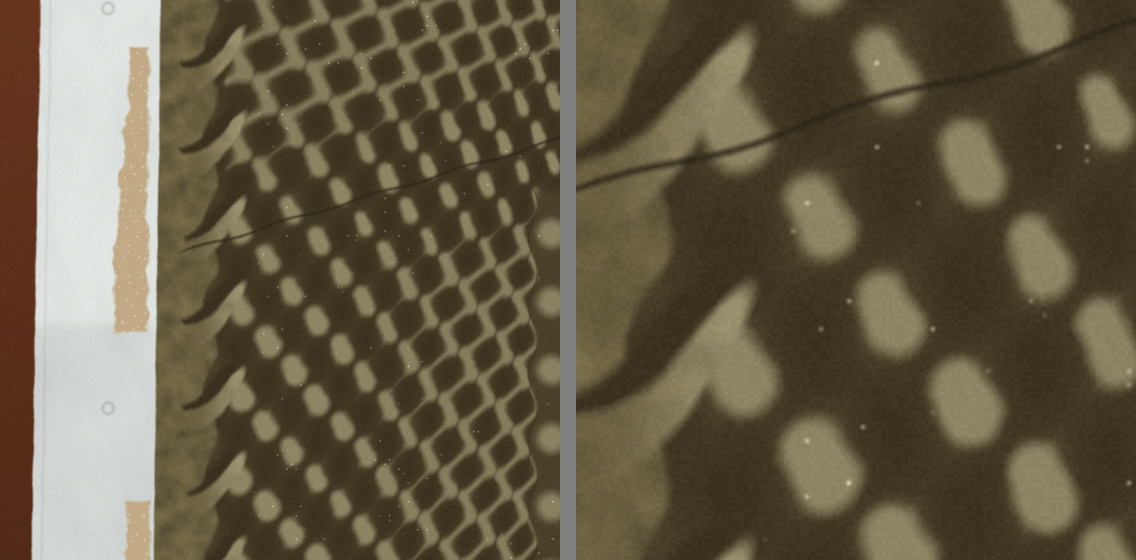
Left: the whole. Right: its middle third, enlarged.
Give the GLSL for this texture, as a WebGL 2 fragment shader.

```glsl
#version 300 es
precision highp float;
// Egg-crate acoustic foam in perspective beside a worn white board on a brown wall.
uniform vec2 u_resolution;
out vec4 fragColor;

const vec3 WELL = vec3(0.225, 0.193, 0.12);
const vec3 SLOPE = vec3(0.36, 0.315, 0.21);
const vec3 PEAK = vec3(0.585, 0.55, 0.42);
const vec3 SIDE = vec3(0.43, 0.39, 0.262);
const vec3 PAINT = vec3(0.88, 0.9, 0.89);
const vec3 BARE = vec3(0.755, 0.665, 0.52);
const vec3 WALL = vec3(0.42, 0.215, 0.12);

float hash(vec2 p) {
  vec3 q = fract(p.xyx * 0.1031);
  q += dot(q, q.yzx + 33.33);
  return fract((q.x + q.y) * q.z);
}

// Cellular noise: distance to the nearest scattered point
float cells(vec2 p) {
  float nearest = 1.5;
  for (int k = 0; k < 9; k++) {
    vec2 c = floor(p) + vec2(k % 3 - 1, k / 3 - 1);
    nearest = min(nearest, distance(p, c + vec2(hash(c), hash(c + 57.0))));
  }
  return nearest;
}

// Layered sines, roughly -1 to 1
float waves(vec2 p) {
  float sum = 0.0, gain = 0.5;
  for (int k = 0; k < 4; k++) {
    sum += gain * sin(p.x + 1.7 * sin(p.y)) * cos(p.y + 1.3 * sin(p.x * 0.7));
    p = mat2(1.6, 1.2, -1.2, 1.6) * p + 2.3;
    gain *= 0.55;
  }
  return sum;
}

// Distance to a segment, and position along it
vec2 segment(vec2 p, vec2 a, vec2 b) {
  vec2 ab = b - a;
  float t = clamp(dot(p - a, ab) / dot(ab, ab), 0.0, 1.0);
  return vec2(length(p - a - ab * t), t);
}

float box(vec2 p, vec2 halfSize) {
  vec2 d = abs(p) - halfSize;
  return length(max(d, 0.0)) + min(max(d.x, d.y), 0.0);
}

float cover(float d, float soft) { return 1.0 - smoothstep(-soft, soft, d); }

float blend(float a, float b, float k) {
  float h = max(k - abs(a - b), 0.0) / k;
  return min(a, b) - 0.25 * h * h * k;
}

// Skewed lattice coordinates, peaks at whole numbers
vec2 lattice(vec2 uv) {
  float x = uv.x - 0.475;
  float column = -log(1.0 - 0.82 * x) / 0.078;
  float row = (uv.y - 0.538 - 0.36 * x + 0.046 * x * x) / (0.147 - 0.06 * x);
  return vec2(column - row, column + row);
}

// Signed distance to the peaks and the S-shaped ridges that chain them
float ridges(vec2 grid, float link, float size) {
  vec2 lean = vec2(0.011, -0.022) * mix(0.42, 1.0, link);
  vec2 next = vec2(0.0475, 0.0906);
  float peaks = 1.0, chains = 1.0;
  for (int k = 0; k < 9; k++) {
    vec2 id = floor(grid + 0.5) + vec2(k % 3 - 1, k / 3 - 1);
    vec2 o = grid - id;
    vec2 p = vec2(o.x + o.y, o.y - o.x) * vec2(0.0475, 0.0735);
    p.y += 0.36 * p.x;
    p += 0.007 * (vec2(hash(id), hash(id + 19.0)) - 0.5);
    vec2 peak = segment(p, -lean, lean);
    peaks = min(peaks, peak.x - size * (0.8 + 0.25 * hash(id + 7.0) + 0.15 * peak.y));
    chains = min(chains, segment(p, -lean, next + lean).x - mix(-0.014, 0.006, link));
  }
  return blend(peaks, chains, 0.018);
}

vec3 foam(vec2 uv, float px) {
  float seam = uv.y - 0.577 - 0.3 * (uv.x - 0.417) - 0.003 * sin(uv.x * 40.0);
  float right = smoothstep(0.55, 0.85, uv.x);
  float link = max(smoothstep(0.02, 0.2, seam), right * smoothstep(0.04, 0.2, -seam));
  float size = mix(0.0175, 0.0115, link) - 0.003 * exp(-pow(seam / 0.06 + 1.3, 2.0));
  vec2 grid = lattice(uv + 0.002 * waves(uv * 60.0));
  float d = ridges(grid, link, size) + 0.03 * cover(uv.x - 0.395, 0.012);
  float swell = 0.5 + 0.25 * (cos(6.283 * grid.x) + cos(6.283 * grid.y));
  vec3 col = mix(WELL, SLOPE, 0.45 * swell * swell + 0.3 * exp(-max(d, 0.0) * 90.0));
  col = mix(col, PEAK, (0.9 - 0.12 * link) * cover(d, 0.006 + px));

  // Second sheet past a crinkled upright joint
  float joint = uv.x - 0.952 - 0.008 * sin(uv.y * 52.0);
  float lower = cover(uv.y - 0.66, 0.02);
  float y = (fract(uv.y / 0.122 - 4.28) - 0.5) * 0.122;
  float bump = length(vec2(uv.x - 0.985, y)) - 0.025;
  vec3 sheet = mix(mix(WELL, SLOPE, 0.5), PEAK, 0.85 * cover(bump, 0.012));
  col = mix(col, sheet, lower * cover(-joint, 0.004));
  col = mix(col, WELL, 0.7 * lower * cover(abs(joint) - 0.001, 0.002 + px));

  // Cut face with lobes, tapering notches and the first half row of peaks
  float level = (uv.y - 0.453) / 0.152 + 0.5;
  float vary = hash(vec2(floor(level), 5.0));
  vec2 p = vec2(uv.x + 0.005 * waves(uv * 25.0), (fract(level) - 0.5) * 0.152);
  float lobe = p.x - 0.377 + 0.013 * cos(p.y * 41.3);
  float rough = 0.17 * waves(uv * 42.0) + 0.16 * (cells(uv * 30.0) - 0.5);
  col = mix(col, SIDE * (0.98 + rough), cover(lobe, 0.004 + px));
  p.y -= 9.0 * (p.x - 0.32) * (p.x - 0.405);
  vec2 notch = segment(p, vec2(0.405, 0.03), vec2(0.322 + 0.025 * vary, -0.022));
  col = mix(col, WELL, cover(notch.x - mix(0.017, 0.004, notch.y), 0.005));
  float tongue = segment(p, vec2(0.42, 0.002), vec2(0.352, -0.036)).x - 0.018;
  vec3 fade = mix(SIDE, PEAK, smoothstep(0.34, 0.43, uv.x));
  col = mix(col, fade * (1.0 + 0.5 * rough), cover(tongue, 0.006));

  // Seam between stacked sheets, then clustered glints
  float slit = cover(abs(seam) - 0.002, 0.002 + px);
  col = mix(col, WELL * 0.75, 0.8 * slit * smoothstep(0.31, 0.34, uv.x));
  float cluster = smoothstep(0.0, 0.3, waves(uv * 14.0)) * smoothstep(0.42, 0.5, uv.x);
  vec2 spot = uv * 120.0;
  float glint = step(0.96, hash(floor(spot))) * cover(length(fract(spot) - 0.5) - 0.15, 0.2);
  return col + 0.32 * glint * cluster;
}

vec3 board(vec2 uv, float left, float px) {
  vec3 col = PAINT * (0.985 + 0.035 * waves(uv * vec2(18.0, 9.0)));
  col *= 1.0 - 0.06 * cover(uv.y - 0.42, 0.02);
  col *= 1.0 - 0.06 * cover(abs(uv.x - left - 0.018) - 0.002, 0.003);
  // Patches of bare wood, then two nail holes
  float chip = 0.007 * waves(uv * 42.0) + 0.006 * waves(uv.yy * 21.0);
  float taper = 0.03 - 0.014 * smoothstep(0.5, 0.92, uv.y);
  float worn = box(uv - vec2(0.264 - taper, 0.66), vec2(taper, 0.255));
  worn = min(worn, box(uv - vec2(0.246, 0.02), vec2(0.022, 0.085))) + chip;
  vec3 bare = mix(BARE, PAINT, 0.45 * cover(cells(uv * 50.0) - 0.09, 0.06));
  col = mix(col, bare, cover(worn, 0.002 + px));
  float hole = length(vec2(uv.x - 0.193, abs(uv.y - 0.628) - 0.357));
  return col * (1.0 - 0.16 * cover(abs(hole - 0.01) - 0.002, 0.004));
}

void main() {
  vec2 uv = gl_FragCoord.xy / u_resolution;
  float px = 1.0 / min(u_resolution.x, u_resolution.y);
  float left = 0.056 + 0.016 * uv.y + 0.002 * waves(vec2(uv.y * 30.0, 1.0));
  float edge = 0.274 + 0.013 * uv.y + 0.002 * waves(vec2(uv.y * 24.0, 4.0));
  vec3 col = WALL * (0.76 + 0.2 * uv.y);
  col = mix(col, board(uv, left, px), cover(left - uv.x, 0.001 + px));
  col = mix(col, foam(uv, px), cover(edge - uv.x, 0.001 + px));
  fragColor = vec4(col + 0.03 * (hash(floor(uv * 512.0)) - 0.5), 1.0);
}
```
